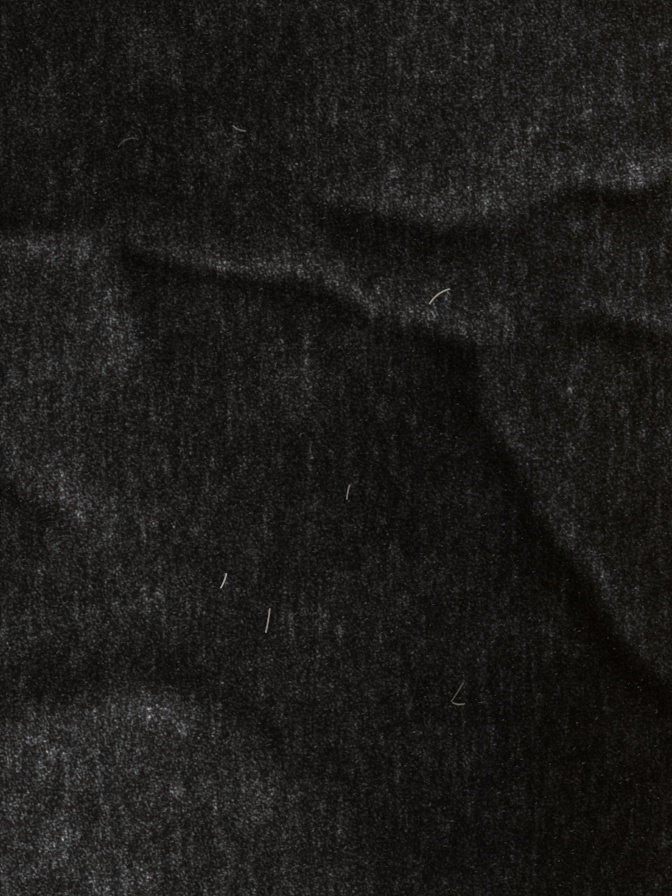
Reproduce this texture procedurally as a Shadertoy shader.

```glsl
// Draws crumpled black denim with soft folds, pale weave grain and stray lint.

vec3 hash3(vec2 cell) {
    vec3 h = fract(cell.xyx * vec3(0.1031, 0.1030, 0.0973));
    h += dot(h, h.yxz + 33.33);
    return fract((h.xxy + h.yzz) * h.zyx);
}

// Cellular grain: one soft speck of random brightness per cell, mean near 0.26
float specks(vec2 p) {
    vec2 cell = floor(p);
    float sum = 0.0;
    for (int y = -1; y <= 1; y++)
    for (int x = -1; x <= 1; x++) {
        vec2 id = cell + vec2(x, y);
        vec3 h = hash3(id + 17.0);
        vec2 d = p - id - h.xy;
        float body = max(1.0 - dot(d, d), 0.0);
        sum += h.z * h.z * body * body * body;
    }
    return sum;
}

float glow(vec2 p, vec2 center, float radius) {
    vec2 d = (p - center) / radius;
    return exp(-dot(d, d));
}

// Crease from a to b: lit on its left side, with a tighter shadow on its right
float crease(vec2 p, vec2 a, vec2 b, float width) {
    vec2 dir = b - a;
    float along = dot(p - a, dir) / dot(dir, dir);
    float side = dot(p - a, vec2(-dir.y, dir.x)) / (length(dir) * width);
    float ends = smoothstep(-0.25, 0.25, along) * smoothstep(1.25, 0.75, along);
    float fall = side < 0.0 ? 1.2 * side : side;
    return ends * exp(-fall * fall) * mix(-1.15, 0.8, smoothstep(-0.5, 0.5, side));
}

// Crease lines as start and end, then their width and strength
const vec4 LINES[12] = vec4[12](
    vec4(0.15, 0.98, -0.06, 1.00), vec4(0.22, 0.76, 0.15, 0.98),
    vec4(0.19, 0.96, 0.45, 0.91), vec4(0.43, 0.90, 0.74, 0.82),
    vec4(0.70, 0.81, 0.81, 0.53), vec4(0.81, 0.53, 1.08, 0.23),
    vec4(0.48, 1.02, 0.77, 1.00), vec4(0.80, 1.03, 1.10, 1.10),
    vec4(0.83, 0.86, 1.10, 0.85), vec4(0.29, 0.31, -0.08, 0.26),
    vec4(-0.05, 0.70, 0.11, 0.54), vec4(0.56, 0.08, 0.22, 0.36));
const vec2 SHAPES[12] = vec2[12](
    vec2(0.050, 0.7), vec2(0.07, 0.4), vec2(0.035, 0.65), vec2(0.05, 0.65),
    vec2(0.055, 0.75), vec2(0.06, 0.8), vec2(0.055, 0.7), vec2(0.045, 0.8),
    vec2(0.045, 0.65), vec2(0.08, 0.45), vec2(0.06, 0.45), vec2(0.09, 0.25));

// Exponent of the light falling on the cloth
float foldLight(vec2 p) {
    p += 0.010 * sin(p.yx * 19.0 + vec2(0.5, 2.0)) + 0.005 * sin(p.yx * 43.0 + p * 11.0);
    float light = 0.48 * glow(p, vec2(0.08, 0.08), 0.42)
                + 0.30 * glow(p, vec2(0.08, 0.80), 0.25)
                + 0.30 * glow(p, vec2(0.78, 1.22), 0.27)
                - 0.60 * glow(p, vec2(0.88, 0.18), 0.28)
                - 0.30 * glow(p, vec2(0.62, 0.60), 0.25)
                - 0.25 * glow(p, vec2(0.22, 1.12), 0.20);
    for (int i = 0; i < 12; i++)
        light += SHAPES[i].y * crease(p, LINES[i].xy, LINES[i].zw, SHAPES[i].x);
    return light + 0.35 * (specks(p * vec2(9.0, 12.0)) - 0.26);
}

// Bent lint hairs, scattered with a random turn, length and brightness
float lint(vec2 p) {
    float cover = 0.0;
    for (int i = 0; i < 8; i++) {
        vec3 place = hash3(vec2(i, 5));
        vec3 form = hash3(vec2(i, 23));
        float turn = 6.283 * form.x;
        vec2 q = p - vec2(0.1 + 0.8 * place.x, 0.08 + 1.1 * place.y);
        q = mat2(cos(turn), -sin(turn), sin(turn), cos(turn)) * q;
        float reach = mix(0.008, 0.020, form.y);
        float curve = (form.z - 0.5) * 50.0;
        float bend = (q.y - curve * q.x * q.x) / length(vec2(1.0, 2.0 * curve * q.x));
        float d = length(vec2(max(abs(q.x) - reach, 0.0), bend));
        cover = max(cover, mix(0.15, 1.0, place.z) * smoothstep(0.0024, 0.0003, d));
    }
    return cover;
}

void mainImage(out vec4 fragColor, in vec2 fragCoord) {
    vec2 p = fragCoord / iResolution.x;

    // Weave: two slanted layers of short fibres, faint yarn streaks, broad wear
    vec2 slant = vec2(p.x + 0.5 * p.y, p.y - 0.5 * p.x);
    float fibres = specks(slant * vec2(310.0, 200.0)) + specks(p.yx * vec2(330.0, 240.0) + 60.0);
    float grain = 0.56 + 0.85 * fibres;
    float yarn = 0.88 + 0.45 * specks(p * vec2(150.0, 17.0));
    float wear = 0.88 + 0.45 * specks(p * vec2(65.0, 48.0));
    float value = 0.004 + 0.097 * exp(foldLight(p)) * grain * yarn * wear;

    // Sparse bright flecks of loose fibre
    value += 0.11 * smoothstep(0.85, 1.2, specks(slant * vec2(150.0, 250.0) + 40.0));

    // Warm shadows fade to neutral highlights
    vec3 warmth = vec3(0.008, 0.0, -0.009) * smoothstep(0.30, 0.08, value);
    vec3 color = value + warmth * mix(0.6, 1.2, p.x);
    color = mix(color, vec3(0.66, 0.64, 0.60), lint(p));
    fragColor = vec4(clamp(color, 0.0, 1.0), 1.0);
}
```
